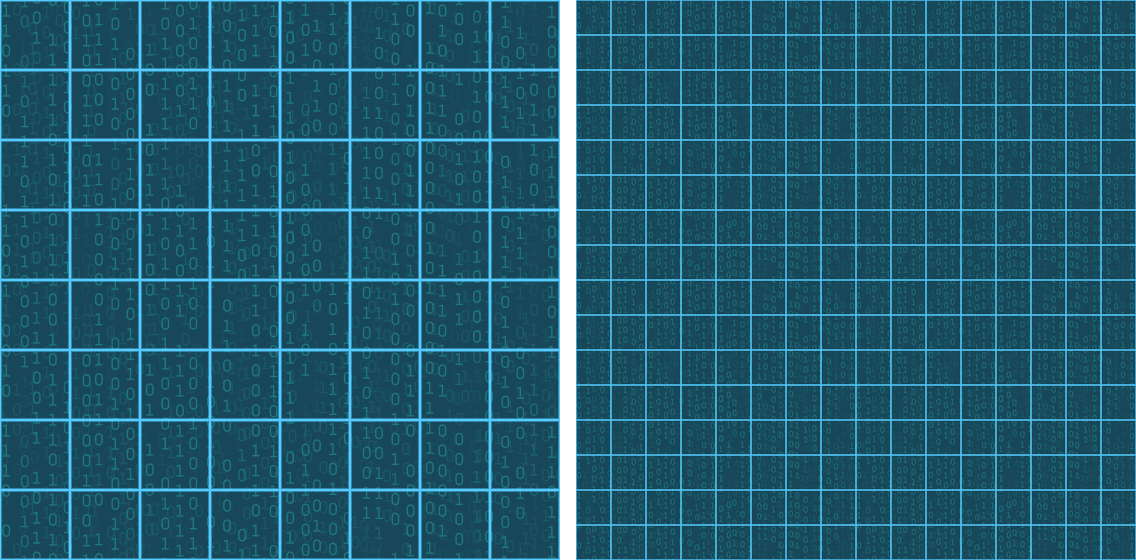
Left: one tile. Right: repeated 2 by 2.
Give the GLSL for this pattern, as a WebGL 2 fragment shader.

```glsl
#version 300 es
precision highp float;

uniform vec2 u_resolution;
out vec4 fragColor;

const vec3 BACKGROUND = vec3(0.092, 0.278, 0.350);
const vec3 DIGIT_COLOR = vec3(0.125, 0.510, 0.535);
const vec3 LINE_COLOR = vec3(0.33, 0.80, 1.00);

const float GRID_CELLS = 8.0;
const float LINE_WIDTH = 1.0 / 192.0;
const vec2 DIGIT_CELLS = vec2(36.0, 28.0);
const float RUN_LENGTH = 4.0;
const float STROKE = 0.0024;

float hash(vec3 p) {
    p = fract(p * vec3(0.1031, 0.1030, 0.0973));
    p += dot(p, p.yzx + 33.33);
    return fract((p.x + p.y) * p.z);
}

float coverage(float distance, float pixel) {
    return clamp(0.5 - distance / pixel, 0.0, 1.0);
}

float segment(vec2 p, vec2 a, vec2 b) {
    vec2 ab = b - a;
    return length(p - a - ab * clamp(dot(p - a, ab) / dot(ab, ab), 0.0, 1.0));
}

// Upright oval with straight sides
float zeroDistance(vec2 p) {
    float ring = length(vec2(p.x, max(abs(p.y) - 0.0042, 0.0))) - 0.0057;
    return abs(ring) - 0.5 * STROKE;
}

// Stem, foot and flag
float oneDistance(vec2 p) {
    float stem = segment(p, vec2(0.0, -0.0095), vec2(0.0, 0.0095));
    float foot = segment(p, vec2(-0.0052, -0.0095), vec2(0.0052, -0.0095));
    float flag = segment(p, vec2(0.0, 0.0095), vec2(-0.0048, 0.0080));
    return min(stem, min(foot, flag)) - 0.5 * STROKE;
}

// Slow fade along a column that wraps over the canvas
float columnFade(float column, float row, float seed) {
    float runs = DIGIT_CELLS.y / RUN_LENGTH;
    float t = row / RUN_LENGTH;
    float a = hash(vec3(column, floor(t), seed));
    float b = hash(vec3(column, mod(floor(t) + 1.0, runs), seed));
    return mix(a, b, smoothstep(0.0, 1.0, fract(t)));
}

// One sheet of falling digits; density and fade set how many are seen
float digitLayer(vec2 uv, float shift, float density, float fade, float seed, float pixel) {
    float x = uv.x * DIGIT_CELLS.x + shift;
    float column = mod(floor(x), DIGIT_CELLS.x);
    float y = uv.y * DIGIT_CELLS.y + hash(vec3(column, 3.0, seed));
    float row = mod(floor(y), DIGIT_CELLS.y);
    float jitter = 0.34 * (hash(vec3(column, 7.0, seed + 1.0)) - 0.5);
    vec2 p = (fract(vec2(x, y)) - 0.5 - vec2(jitter, 0.0)) / DIGIT_CELLS;

    float isOne = step(0.5, hash(vec3(column, row, seed + 2.0)));
    float d = mix(zeroDistance(p), oneDistance(p), isOne);
    float shown = step(hash(vec3(column, row, seed + 3.0)), density);
    float level = smoothstep(0.10, 0.35, columnFade(column, row, seed + 4.0));
    return coverage(d, pixel) * shown * mix(1.0, level, fade);
}

float gridDistance(vec2 uv) {
    vec2 toLine = abs(fract(uv * GRID_CELLS + 0.5) - 0.5) / GRID_CELLS;
    return min(toLine.x, toLine.y) - 0.5 * LINE_WIDTH;
}

void main() {
    vec2 uv = gl_FragCoord.xy / u_resolution;
    float pixel = 1.0 / min(u_resolution.x, u_resolution.y);
    vec3 color = BACKGROUND;

    // Dim digits behind, bright ones in front
    float far = digitLayer(uv, 0.15, 0.65, 1.0, 11.0, pixel);
    float middle = digitLayer(uv, 0.55, 0.75, 1.0, 29.0, pixel);
    float near = digitLayer(uv, 0.0, 0.94, 0.8, 53.0, pixel);
    color = mix(color, DIGIT_COLOR, 0.16 * far);
    color = mix(color, DIGIT_COLOR, 0.30 * middle);
    color = mix(color, DIGIT_COLOR, 0.85 * near);

    // Grid lines on top
    color = mix(color, LINE_COLOR, coverage(gridDistance(uv), pixel));
    fragColor = vec4(color, 1.0);
}
```
